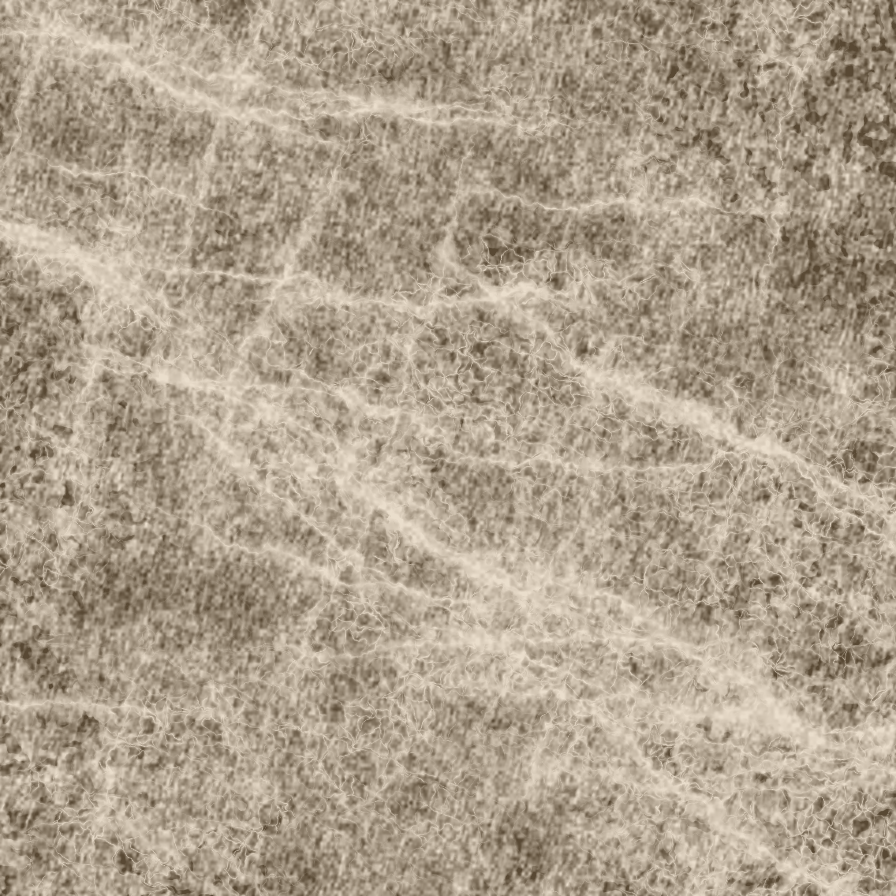
Give the GLSL for this texture, as a Shadertoy shader.

```glsl
// Taupe marble crossed by cream veins. Mottled, fibrous stone is overlaid with
// broken cellular crack webs at several scales, then three families of feathered
// veins: shallow, diagonal and steep. One tone value is mapped to stone colours.

const vec3 DARK_STONE = vec3(0.42, 0.36, 0.28);
const vec3 CREAM = vec3(0.90, 0.85, 0.78);
const float DIAGONAL = -0.54;
const float STEEP = 1.32;
const float SHALLOW = -0.08;

float hash(vec2 p) {
    vec3 q = fract(p.xyx * 0.1031);
    q += dot(q, q.yzx + 33.33);
    return fract((q.x + q.y) * q.z);
}

vec2 rotate(vec2 p, float angle) {
    float c = cos(angle), s = sin(angle);
    return mat2(c, s, -s, c) * p;
}

float noise(vec2 p) {
    vec2 cell = floor(p), f = fract(p);
    f = f * f * (3.0 - 2.0 * f);
    float low = mix(hash(cell), hash(cell + vec2(1, 0)), f.x);
    float high = mix(hash(cell + vec2(0, 1)), hash(cell + vec2(1, 1)), f.x);
    return mix(low, high, f.y);
}

float fbm(vec2 p, int octaves) {
    float sum = 0.0, total = 0.0, weight = 0.5;
    for (int i = 0; i < octaves; i++) {
        sum += weight * noise(p);
        total += weight;
        weight *= 0.6;
        p = rotate(p, 0.65) * 2.03 + 17.7;
    }
    return sum / total;
}

// Layered sines that bend straight features
vec2 sway(vec2 p, float frequency) {
    vec2 bend = vec2(0);
    float weight = 1.0;
    for (int i = 0; i < 4; i++) {
        bend += weight * sin(p.yx * frequency + bend.yx + vec2(1.3, 4.1));
        p = rotate(p, 1.1);
        frequency *= 1.9;
        weight *= 0.55;
    }
    return bend;
}

// Bright lines along the borders of cellular noise
float crackWeb(vec2 p, float width) {
    vec2 cell = floor(p), f = fract(p);
    float nearest = 8.0, second = 8.0;
    for (int y = -1; y <= 1; y++)
    for (int x = -1; x <= 1; x++) {
        vec2 offset = vec2(x, y), id = cell + offset;
        float d = length(offset + vec2(hash(id), hash(id + 57.3)) - f);
        second = min(second, max(nearest, d));
        nearest = min(nearest, d);
    }
    return exp(-(second - nearest) / width);
}

// One vein: x is the core, y the wide halo around it
vec2 vein(vec2 p, vec2 centre, float angle, float halfLength, float width) {
    vec2 q = rotate(p - centre, -angle);
    float phase = centre.x * 40.0;
    q.y += 0.007 * sin(q.x * 14.0 + phase) + 0.003 * sin(q.x * 37.0 + phase * 1.7);
    float taper = 1.0 - smoothstep(0.25, 1.0, abs(q.x) / halfLength);
    float body = width * (0.15 + taper) * (0.3 + 1.2 * noise(q * vec2(24, 8) + phase));
    return taper * exp(-abs(q.y) / (body * vec2(1, 6)));
}

// A family of veins scattered around a sloping line
vec2 veinFamily(vec2 p, int count, float angle, float slope, float scatter, float width, float seed) {
    vec2 clear = vec2(1);
    for (int i = 0; i < count; i++) {
        vec2 id = vec2(float(i) * 7.0 + 3.0, seed);
        float x = (float(i) + hash(id)) / float(count);
        float y = 0.5 + slope * (x - 0.5) + scatter * (hash(id + 11.0) - 0.5);
        float turn = angle + 0.36 * (hash(id + 23.0) - 0.5);
        float size = mix(0.5, 1.3, hash(id + 37.0));
        clear *= 1.0 - 0.9 * vein(p, vec2(x, y), turn, 0.34 * size, width * size);
    }
    return 1.0 - clear;
}

void mainImage(out vec4 fragColor, in vec2 fragCoord) {
    vec2 p = fragCoord / iResolution.y;
    vec2 ragged = vec2(fbm(p * 26.0, 5), fbm(p * 26.0 + 71.0, 5)) - 0.5;
    vec2 frayed = vec2(noise(p * 130.0), noise(p * 130.0 + 43.0)) - 0.5;
    vec2 bent = p + 0.006 * sway(p, 7.0) + 0.028 * ragged + 0.005 * frayed;

    // Mottled ground with steep fibres, crisp speckle and dark pits
    vec2 fibreSpace = rotate(p + 0.008 * ragged, -STEEP);
    float cloud = fbm(bent * 3.2 + 5.0, 4);
    float tone = 0.39 + 0.85 * (fbm(bent * 15.0, 5) - 0.5) + 0.22 * (cloud - 0.5);
    tone += 0.50 * (noise(fibreSpace * vec2(95, 290)) - 0.5);
    tone += 0.62 * (noise(p * 240.0) - 0.5);
    tone -= 0.42 * smoothstep(0.55, 0.8, noise(bent * 105.0)) * smoothstep(0.42, 0.6, cloud);

    // Vein families
    vec2 diagonal = veinFamily(bent, 14, DIAGONAL, -0.6, 0.5, 0.0062, 5.0);
    vec2 shallow = veinFamily(bent, 18, SHALLOW, 0.0, 1.0, 0.0042, 29.0);
    vec2 steep = veinFamily(bent, 15, STEEP, 0.0, 0.9, 0.0030, 83.0);
    float halo = max(diagonal.y, max(shallow.y, steep.y) * 0.75);

    // Broken crack webs, densest near veins and in pale patches
    vec2 webSpace = rotate(bent, -DIAGONAL * 0.7);
    float density = clamp(smoothstep(0.36, 0.64, fbm(p * 5.0 + 31.0, 4)) + 0.7 * halo, 0.2, 1.0);
    float broken = smoothstep(0.25, 0.6, fbm(bent * 34.0 + 13.0, 3));
    float web = 0.90 * crackWeb(webSpace * vec2(5, 13), 0.045);
    web = max(web, 0.85 * crackWeb(webSpace * vec2(13, 29) + 9.0, 0.075));
    web = max(web, 0.85 * broken * crackWeb(bent * vec2(52, 44), 0.13));
    float threads = exp(-abs(noise(rotate(bent, -STEEP) * vec2(6, 50)) - 0.5) / 0.035);
    web = max(web, 0.6 * threads) * (0.35 + 0.65 * broken);

    // Feathered mineral grains around the veins
    float feather = halo * smoothstep(0.42, 0.62, fbm(bent * 75.0, 3));

    // Blend the pale mineral over the ground
    float core = 1.0 - (1.0 - diagonal.x) * (1.0 - 0.9 * shallow.x) * (1.0 - 0.75 * steep.x);
    float pale = 0.92 + 0.32 * (noise(p * 210.0 + 7.0) - 0.5);
    tone = mix(tone, pale, clamp(web * density + 0.50 * feather, 0.0, 0.9));
    tone = mix(tone, pale + 0.04, clamp(core * 1.15, 0.0, 0.95));

    fragColor = vec4(mix(DARK_STONE, CREAM, clamp(tone, -0.16, 1.04)), 1.0);
}
```
